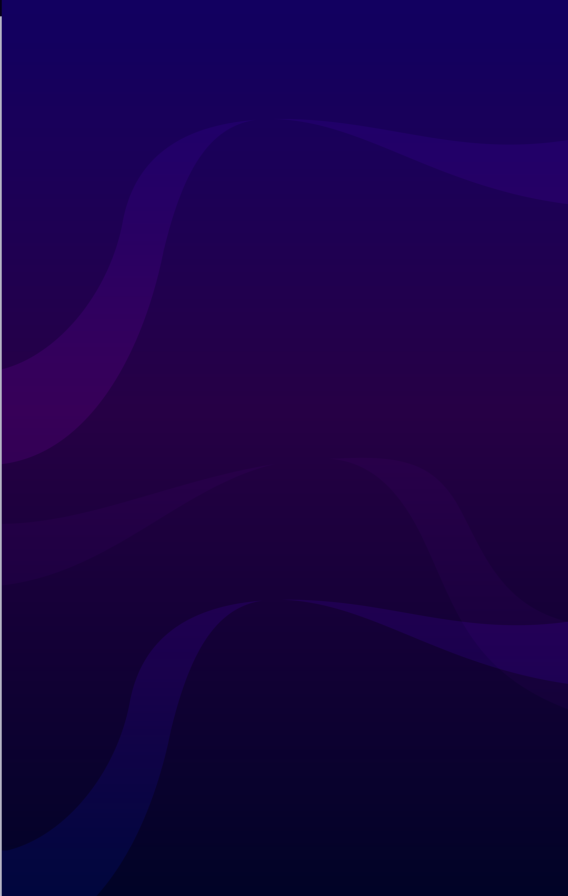
A WebGL 1 fragment shader for this background:

```glsl
precision highp float;
// Dark violet night gradient crossed by three translucent, twisting ribbons.

uniform vec2 u_resolution;

#define GRID vec2(486.0, 768.0)
#define TOP_BLUE vec3(0.07, 0.0, 0.375)
#define UPPER_INDIGO vec3(0.105, 0.0, 0.345)
#define MID_PLUM vec3(0.15, 0.0, 0.27)
#define LOW_VIOLET vec3(0.08, 0.0, 0.215)
#define BOTTOM_NAVY vec3(0.003, 0.012, 0.15)
#define RIM_COLOR vec3(0.72, 0.72, 0.78)
#define RIM_WIDTH 1.5
#define LOWER_SHIFT vec2(6.0, 412.0)

vec2 bezier(vec2 a, vec2 b, vec2 c, vec2 d, float t) {
  float s = 1.0 - t;
  return s * s * s * a + 3.0 * s * t * (s * b + t * c) + t * t * t * d;
}

// Approximate signed distance to a curve that advances in x; positive below.
float curveDistance(vec2 p, vec2 a, vec2 b, vec2 c, vec2 d) {
  float t = 0.5;
  float stride = 0.25;
  for (int i = 0; i < 14; i++) {
    t += bezier(a, b, c, d, t).x < p.x ? stride : -stride;
    stride *= 0.5;
  }
  float s = 1.0 - t;
  vec2 tangent = s * s * (b - a) + 2.0 * s * t * (c - b) + t * t * (d - c);
  float height = p.y - bezier(a, b, c, d, t).y;
  return height * abs(tangent.x) / max(length(tangent), 0.001);
}

// Coverage between an upper and a lower edge.
float between(float upper, float lower, float blur) {
  return clamp(smoothstep(-blur, blur, upper) - smoothstep(-blur, blur, lower), 0.0, 1.0);
}

// Ribbon that climbs from the left, pinches at its crest and widens again.
float risingRibbon(vec2 p, float blur) {
  float upper;
  float lower;
  if (p.x < 105.0)
    upper = curveDistance(p, vec2(0, 317), vec2(50, 305), vec2(94, 250), vec2(105, 190));
  else if (p.x < 240.0)
    upper = curveDistance(p, vec2(105, 190), vec2(117, 125), vec2(170, 102), vec2(240, 102));
  else
    upper = curveDistance(p, vec2(240, 102), vec2(330, 102), vec2(390, 135), vec2(486, 120));
  if (p.x < 140.0)
    lower = curveDistance(p, vec2(0, 398), vec2(75, 390), vec2(122, 305), vec2(140, 215));
  else if (p.x < 230.0)
    lower = curveDistance(p, vec2(140, 215), vec2(158, 140), vec2(183, 102), vec2(230, 102));
  else
    lower = curveDistance(p, vec2(230, 102), vec2(310, 102), vec2(370, 160), vec2(486, 175));
  return between(upper, lower, blur);
}

// Ribbon that swells gently on the left and drops away on the right.
float fallingRibbon(vec2 p, float blur) {
  float upper;
  float lower;
  if (p.x < 290.0)
    upper = curveDistance(p, vec2(0, 449), vec2(90, 449), vec2(180, 394), vec2(290, 393));
  else if (p.x < 390.0)
    upper = curveDistance(p, vec2(290, 393), vec2(345, 390), vec2(370, 398), vec2(390, 430));
  else
    upper = curveDistance(p, vec2(390, 430), vec2(412, 468), vec2(425, 518), vec2(486, 533));
  if (p.x < 275.0)
    lower = curveDistance(p, vec2(0, 502), vec2(110, 490), vec2(170, 393), vec2(275, 393));
  else if (p.x < 360.0)
    lower = curveDistance(p, vec2(275, 393), vec2(315, 393), vec2(340, 418), vec2(360, 458));
  else
    lower = curveDistance(p, vec2(360, 458), vec2(390, 520), vec2(400, 575), vec2(486, 608));
  return between(upper, lower, blur);
}

vec3 nightGradient(float y) {
  vec3 color = mix(TOP_BLUE, UPPER_INDIGO, smoothstep(0.0, 0.2, y));
  color = mix(color, MID_PLUM, clamp((y - 0.18) / 0.28, 0.0, 1.0));
  color = mix(color, LOW_VIOLET, clamp((y - 0.46) / 0.24, 0.0, 1.0));
  return mix(color, BOTTOM_NAVY, clamp((y - 0.7) / 0.3, 0.0, 1.0));
}

void main() {
  // Design grid with y running downward.
  vec2 uv = gl_FragCoord.xy / u_resolution;
  vec2 p = vec2(uv.x, 1.0 - uv.y) * GRID;
  float blur = 0.8 * GRID.x / u_resolution.x;
  float y = p.y / GRID.y;

  vec3 color = nightGradient(y);

  // Ribbons add a tint that shifts with height.
  vec3 upperTint = mix(vec3(0.03, 0.0, 0.06), vec3(0.065, 0.0, 0.075), smoothstep(0.15, 0.45, y));
  vec3 lowerTint = mix(vec3(0.035, 0.0, 0.095), vec3(0.0, 0.012, 0.09), smoothstep(0.7, 0.97, y));
  color += upperTint * risingRibbon(p, blur);
  color += vec3(0.022, 0.0, 0.03) * fallingRibbon(p, blur);
  color += lowerTint * risingRibbon(p - LOWER_SHIFT, blur);

  // Pale rim along the left side, dark at its top end.
  float rim = 1.0 - smoothstep(RIM_WIDTH - blur, RIM_WIDTH + blur, p.x);
  vec3 rimColor = mix(vec3(0.02, 0.0, 0.1), RIM_COLOR, smoothstep(14.0 - blur, 14.0 + blur, p.y));
  color = mix(color, rimColor, rim);

  gl_FragColor = vec4(color, 1.0);
}
```
